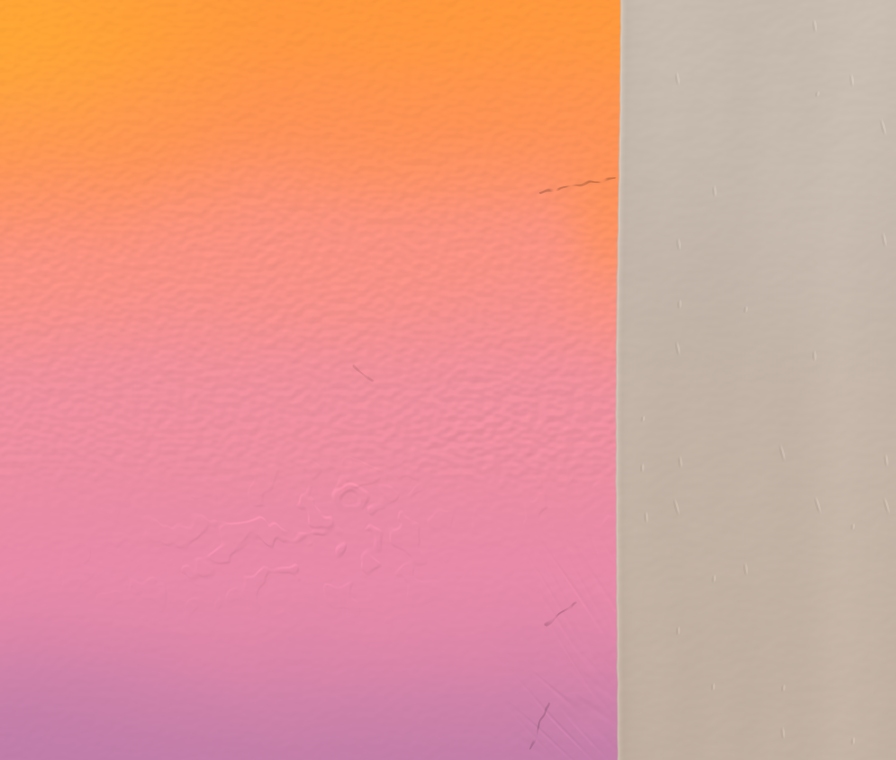
Reproduce this texture procedurally as a WebGL 1 fragment shader.

```glsl
precision highp float;
// Sunset-graded plaster wall meeting a plain taupe pillar, with trowel marks and chips.
uniform vec2 u_resolution;

#define ASPECT 1.18
#define EDGE_X 0.811
#define GRAIN_SCALE 105.0
#define GRAIN_DEPTH 0.075
#define BLISTER_DEPTH 0.10
#define SCRATCH_DEPTH 0.11
#define PILLAR_DEPTH 0.035
#define CRACK_DARK 0.20
#define LIGHT_STEP vec2(-0.0012, 0.0026)

vec2 hash2(vec2 p) {
  vec3 q = fract(p.xyx * vec3(0.1031, 0.1030, 0.0973));
  q += dot(q, q.yzx + 33.33);
  return fract((q.xx + q.yz) * q.zy);
}

float gradDot(vec2 cell, vec2 offset, vec2 f) {
  float a = 6.2832 * hash2(cell + offset + 200.0).x;
  return dot(vec2(cos(a), sin(a)), f - offset);
}

float noise(vec2 p) {
  vec2 i = floor(p), f = fract(p);
  vec2 u = f * f * f * (f * (f * 6.0 - 15.0) + 10.0);
  vec2 e = vec2(1.0, 0.0);
  return mix(mix(gradDot(i, e.yy, f), gradDot(i, e.xy, f), u.x),
             mix(gradDot(i, e.yx, f), gradDot(i, e.xx, f), u.x), u.y);
}

// Soft elliptical patch: 1 at the centre, fading outwards.
float patchMask(vec2 p, vec2 centre, vec2 radius) {
  vec2 d = (p - centre) / radius;
  return exp(-dot(d, d));
}

// Thin grooves running along a direction.
float grooves(vec2 p, vec2 along) {
  vec2 q = vec2(dot(p, vec2(-along.y, along.x)), dot(p, along));
  return 1.0 - smoothstep(0.0, 0.16, abs(noise(q * vec2(48.0, 5.0))));
}

float wallHeight(vec2 p) {
  float rough = smoothstep(0.31, 0.43, p.y) * (1.0 - 0.45 * smoothstep(0.65, 0.95, p.y));
  float grain = noise(p * vec2(0.8, 1.1) * GRAIN_SCALE) + 0.6 * noise(p * GRAIN_SCALE * 0.47 + 9.0);
  float h = grain * GRAIN_DEPTH * (0.22 + 0.62 * rough + 0.5 * patchMask(p, vec2(0.66, 0.43), vec2(0.13, 0.07)));

  // Flaked blisters along the lower band
  vec2 warp = p + 0.012 * vec2(noise(p * 28.0), noise(p * 28.0 + 17.0));
  float flake = smoothstep(0.08, 0.26, noise(warp * 25.0) + 0.4 * noise(warp * 58.0));
  float zone = patchMask(p, vec2(0.44, 0.305), vec2(0.12, 0.075))
             + 0.5 * patchMask(p, vec2(0.25, 0.27), vec2(0.13, 0.06))
             + 0.6 * patchMask(p, vec2(0.75, 0.34), vec2(0.08, 0.03));
  h += BLISTER_DEPTH * flake * zone;
  float ring = abs(length((p - vec2(0.461, 0.345)) * vec2(1.0, 1.25)) - 0.018 - 0.008 * noise(p * 45.0));
  h += BLISTER_DEPTH * (1.0 - smoothstep(0.002, 0.008, ring)) * smoothstep(0.325, 0.345, p.y);

  // Trowel scratches near the pillar
  h -= SCRATCH_DEPTH * grooves(p, vec2(0.49, -0.87)) * patchMask(p, vec2(0.765, 0.20), vec2(0.055, 0.08));
  h -= SCRATCH_DEPTH * grooves(p + 3.0, vec2(0.72, -0.69)) * patchMask(p, vec2(0.755, 0.06), vec2(0.06, 0.05));
  return h;
}

float pillarHeight(vec2 p) {
  return PILLAR_DEPTH * (0.5 * noise(p * vec2(75.0, 105.0)) + 0.8 * noise(p * vec2(24.0, 36.0)));
}

float crack(vec2 p, vec2 a, vec2 b) {
  p += 0.004 * vec2(noise(p * 70.0), noise(p * 70.0 + 31.0));
  float along = clamp(dot(p - a, b - a) / dot(b - a, b - a), 0.0, 1.0);
  float broken = smoothstep(-0.3, 0.15, noise(p * 55.0 + 5.0));
  return broken * (1.0 - smoothstep(0.0003, 0.0026, distance(p, mix(a, b, along))));
}

// Scattered upright chips, one candidate per cell.
float chips(vec2 p) {
  vec2 g = p * vec2(22.0, 14.0);
  vec2 r = hash2(floor(g) + 71.0);
  vec2 d = (fract(g) - 0.25 - 0.5 * r) / vec2(22.0, 14.0);
  d.x += d.y * (r.y - 0.3) * 0.5;
  return step(0.72, r.x) * (1.0 - smoothstep(0.3, 1.0, length(d / vec2(0.0022, 0.004 + 0.011 * r.y))));
}

vec3 sunset(vec2 p) {
  float t = 1.0 - p.y;
  float left = 1.0 - smoothstep(0.0, 0.38, p.x);
  float upper = 1.0 - smoothstep(0.3, 0.55, t);
  float s = t + 0.018 * noise(p * 4.0) + 0.012 * noise(p * 11.0);
  s -= 0.035 * left * upper;
  s -= 0.10 * smoothstep(0.70, 0.81, p.x) * patchMask(vec2(t, 0.0), vec2(0.34, 0.0), vec2(0.12, 1.0));
  s += 0.05 * left * smoothstep(0.72, 1.0, t);
  vec3 c = mix(vec3(1.0, 0.595, 0.24), vec3(0.995, 0.57, 0.34), smoothstep(0.0, 0.20, s));
  c = mix(c, vec3(0.975, 0.57, 0.51), smoothstep(0.15, 0.34, s));
  c = mix(c, vec3(0.935, 0.56, 0.62), smoothstep(0.31, 0.54, s));
  c = mix(c, vec3(0.91, 0.54, 0.66), smoothstep(0.52, 0.77, s));
  c = mix(c, vec3(0.76, 0.49, 0.66), smoothstep(0.74, 1.05, s));
  return c + vec3(0.0, 0.05, -0.03) * left * (1.0 - smoothstep(0.05, 0.32, t));
}

void main() {
  vec2 p = gl_FragCoord.xy / u_resolution * vec2(ASPECT, 1.0);
  float pixel = 1.0 / u_resolution.y;

  // Painted wall with relief and cracks
  vec3 wall = sunset(p) * (1.0 + wallHeight(p) - wallHeight(p + LIGHT_STEP));
  float cracks = crack(p, vec2(0.713, 0.747), vec2(0.81, 0.766))
               + 0.5 * crack(p, vec2(0.465, 0.518), vec2(0.492, 0.497))
               + 0.8 * crack(p, vec2(0.718, 0.178), vec2(0.76, 0.207))
               + 0.7 * crack(p, vec2(0.698, 0.016), vec2(0.722, 0.074));
  wall *= 1.0 - CRACK_DARK * cracks;

  // Taupe pillar with vertical streaks and chips
  vec3 pillar = mix(vec3(0.755, 0.69, 0.635), vec3(0.775, 0.725, 0.68), smoothstep(0.1, 0.95, p.y));
  pillar += 0.012 * smoothstep(0.95, 1.18, p.x) + 0.018 * noise(p * vec2(14.0, 2.5));
  pillar *= 1.0 + pillarHeight(p) - pillarHeight(p + LIGHT_STEP);
  pillar += 0.045 * (chips(p) - 0.7 * chips(p + vec2(0.003, 0.001)));

  // Slightly bowed seam with a pale lip
  float seam = EDGE_X + 0.006 * smoothstep(0.45, 1.0, p.y) + 0.002 * (1.0 - smoothstep(0.0, 0.4, p.y));
  float side = p.x - seam - 0.0012 * noise(vec2(p.y * 45.0, 2.0));
  pillar += 0.06 * exp(-abs(side - 0.002) / 0.002) - 0.015 * exp(-abs(side - 0.009) / 0.006);
  vec3 color = mix(wall, pillar, smoothstep(-pixel, pixel, side));
  gl_FragColor = vec4(clamp(color, 0.0, 1.0), 1.0);
}
```
